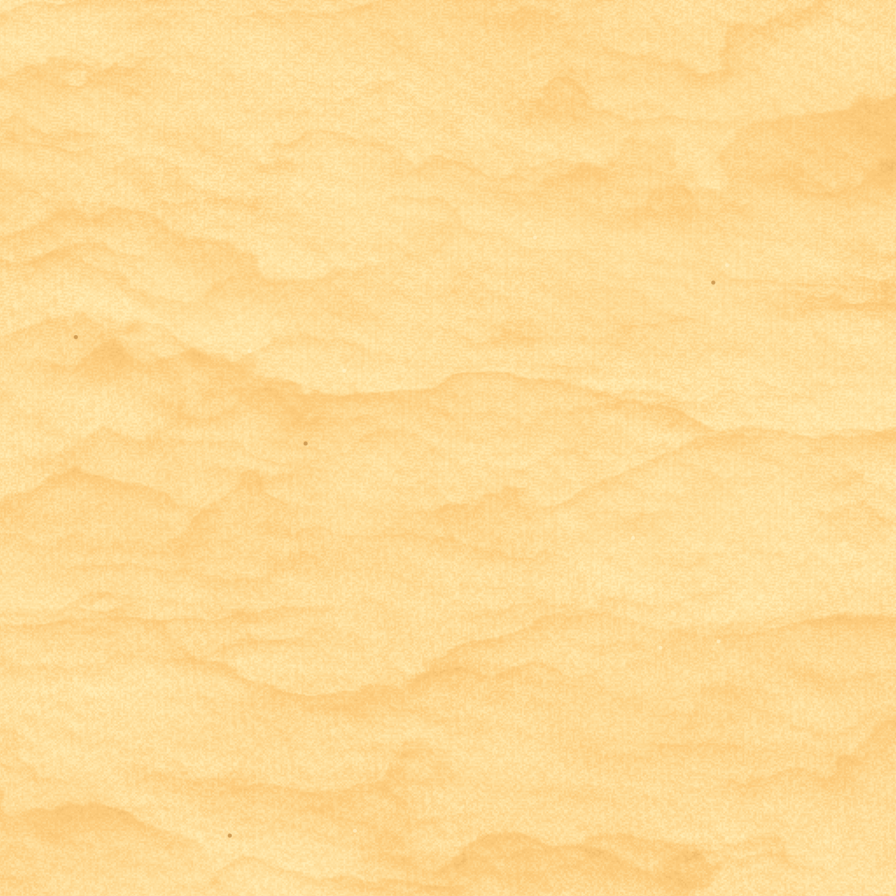
This texture is drawn by a Shadertoy shader. Its source:

```glsl
// Wind-blown golden sand with irregular, softly shaded ripples and fine grain.

const vec3 PALE_SAND = vec3(1.00, 0.900, 0.658);
const vec3 SHADED_SAND = vec3(0.99, 0.798, 0.485);
const vec3 DEEP_SAND = vec3(0.88, 0.665, 0.350);
const vec3 SPECK_BROWN = vec3(0.74, 0.51, 0.22);
const vec3 FLECK_CREAM = vec3(1.00, 0.96, 0.80);

float hash(vec2 p) {
    return fract(sin(dot(p, vec2(127.1, 311.7))) * 43758.5453);
}

vec2 rotate(vec2 p, float angle) {
    float c = cos(angle);
    float s = sin(angle);
    return vec2(c * p.x - s * p.y, s * p.x + c * p.y);
}

float valueNoise(vec2 p) {
    vec2 cell = floor(p);
    vec2 f = fract(p);
    f = f * f * (3.0 - 2.0 * f);
    float low = mix(hash(cell), hash(cell + vec2(1.0, 0.0)), f.x);
    float high = mix(hash(cell + vec2(0.0, 1.0)), hash(cell + 1.0), f.x);
    return mix(low, high, f.y);
}

float fbm(vec2 p) {
    float sum = 0.0;
    float weight = 0.5;
    for (int i = 0; i < 5; i++) {
        sum += weight * valueNoise(p);
        p = mat2(1.6, 1.2, -1.2, 1.6) * p + 17.3;
        weight *= 0.5;
    }
    return sum / 0.97;
}

// Broken crests: a crisp upper edge whose shadow fades downwards.
float ripples(vec2 p, float rows, float bend, float edge, float fade, float seed) {
    vec2 warpPoint = p * rows * vec2(0.5, 0.8) + seed;
    float y = p.y * rows + bend * (fbm(warpPoint) - 0.5);
    float row = floor(y);
    float below = 1.0 - fract(y);
    float presence = valueNoise(vec2(p.x * rows * 0.6 + seed, row * 7.31 + seed));
    float shadow = smoothstep(0.0, edge, below) * pow(1.0 - below, fade);
    return shadow * smoothstep(0.25, 0.85, presence);
}

// Side-lit bumps: the height difference along the light direction.
float relief(vec2 p, vec2 scale, float reach, float seed) {
    vec2 q = p * scale + seed;
    return fbm(q + vec2(0.3, 1.0) * reach) - fbm(q);
}

// Fine grain made of two sizes of particles.
float grain(vec2 p) {
    float fine = valueNoise(p * 512.0 + 0.2) - 0.5;
    float coarse = valueNoise(rotate(p, 0.6) * 260.0 + 31.7) - 0.5;
    return fine * 0.75 + coarse * 0.25;
}

// Sparse round specks, one at most in each grid cell.
float specks(vec2 p, float cells, float chance, float radius, float seed) {
    vec2 cell = floor(p * cells);
    vec2 offset = vec2(hash(cell + seed), hash(cell + seed + 19.4));
    vec2 center = (cell + 0.2 + 0.6 * offset) / cells;
    float shown = step(1.0 - chance, hash(cell + seed + 43.8));
    float dist = length(p - center);
    return shown * (1.0 - smoothstep(radius * 0.4, radius, dist));
}

void mainImage(out vec4 fragColor, in vec2 fragCoord) {
    vec2 uv = fragCoord / iResolution.y;

    // Slight wobble shared by all ripples.
    vec2 p = uv;
    p.y += 0.06 * (uv.x - 0.5) * sin(uv.y * 9.0 + 1.0);
    p.y += 0.016 * (fbm(uv * vec2(11.0, 16.0)) - 0.5);

    // Broad undulation and four sizes of ripple, the small ones tilted.
    float tone = 0.20 + 0.85 * (fbm(p * vec2(2.5, 7.0) + 5.2) - 0.5);
    tone += 0.95 * ripples(p, 7.0, 2.0, 0.06, 4.0, 3.7);
    tone += 0.70 * ripples(rotate(p, -0.08), 12.0, 2.2, 0.09, 4.0, 11.9);
    tone += 0.58 * ripples(rotate(p, 0.10), 20.0, 2.2, 0.13, 3.5, 27.1);
    tone += 0.36 * ripples(rotate(p, 0.18), 34.0, 2.2, 0.20, 3.0, 52.6);

    // Small uneven bumps, stronger in patches.
    float roughness = mix(0.5, 1.5, fbm(uv * vec2(4.0, 9.0) + 61.0));
    tone += 0.38 * roughness * relief(rotate(p, 0.2), vec2(13.0, 34.0), 0.45, 9.1);
    tone += 0.95 * mix(1.0, roughness, 0.5) * grain(uv);

    vec3 color = mix(PALE_SAND, SHADED_SAND, clamp(tone, -0.25, 1.0));
    color = mix(color, DEEP_SAND, 0.6 * smoothstep(1.0, 2.0, tone));

    // Rare dark specks and pale flecks.
    color = mix(color, SPECK_BROWN, 0.7 * specks(uv, 7.0, 0.07, 0.0032, 2.3));
    color = mix(color, FLECK_CREAM, 0.7 * specks(uv, 9.0, 0.08, 0.003, 8.6));

    fragColor = vec4(clamp(color, 0.0, 1.0), 1.0);
}
```
